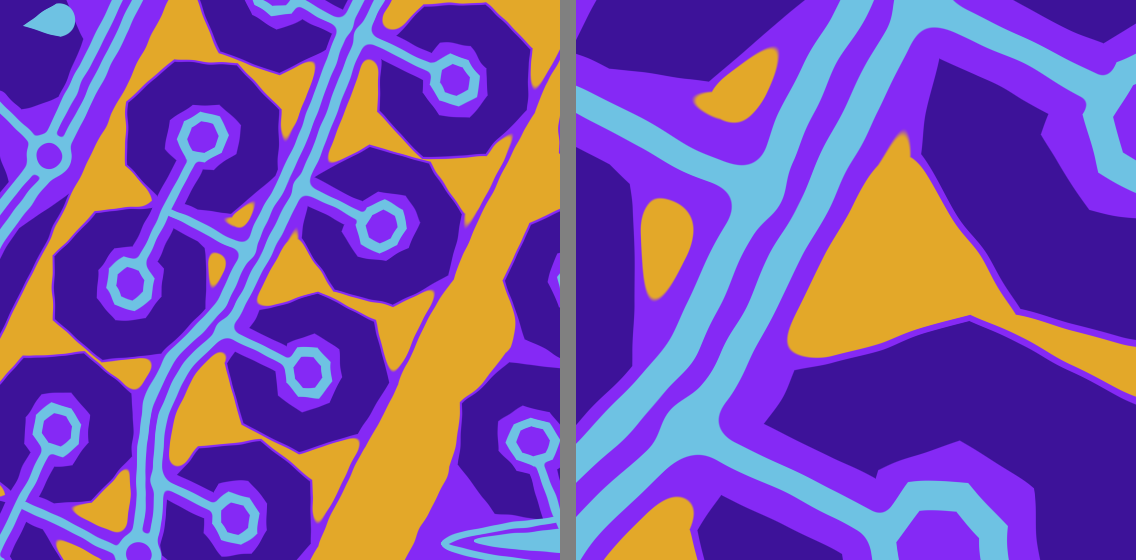
Left, the full canvas; right, a detail of the centre.
A WebGL 2 fragment shader for this pattern:

```glsl
#version 300 es
precision highp float;

uniform vec2 u_resolution;
out vec4 fragColor;

const vec3 INDIGO = vec3(0.24, 0.07, 0.60);
const vec3 VIOLET = vec3(0.52, 0.16, 0.96);
const vec3 GOLD   = vec3(0.89, 0.66, 0.16);
const vec3 CYAN   = vec3(0.43, 0.76, 0.89);

const vec2  AXIS = vec2(0.8944, 0.4472);  // across the columns, y down
const float ROW_STEP = 0.2917;
const float ROW_START = 0.057;
const float CELL_SIZE = 0.133;
const float HOLE_SIZE = 0.061;
const float RING_SIZE = 0.0345;
const float RING_HALF = 0.0085;
const float RIM = 0.004;
const float BRANCH_HALF = 0.0075;
const float CORRIDOR = 0.025;
const float STEM_HALF = 0.009;
const float STEM_OFFSET = 0.0163;
const float STEM_HALO = 0.037;
const float LEFT_BANK = 0.270;
const float MID_BANK = 0.936;
const float RIGHT_BANK = 1.094;
const float BLEND = 0.03;
const float WOBBLE = 0.004;

float hash(vec2 p) {
    return fract(sin(dot(p, vec2(127.1, 311.7))) * 43758.55);
}

float noise(vec2 p) {
    vec2 i = floor(p), f = fract(p);
    f = f * f * (3.0 - 2.0 * f);
    return mix(mix(hash(i), hash(i + vec2(1, 0)), f.x),
               mix(hash(i + vec2(0, 1)), hash(i + vec2(1, 1)), f.x), f.y);
}

float smin(float a, float b, float k) {
    float h = max(k - abs(a - b), 0.0) / k;
    return min(a, b) - 0.25 * h * h * k;
}

// Segment whose radius grows by taper from a to b
float segment(vec2 p, vec2 a, vec2 b, float taper) {
    vec2 d = b - a;
    float h = clamp(dot(p - a, d) / dot(d, d), 0.0, 1.0);
    return length(p - a - d * h) - taper * h;
}

float octagon(vec2 q, float size, float seed, float skew) {
    float a = atan(q.y, q.x) + 6.2832 * seed;
    float len = length(q) * (1.0 + skew * sin(2.0 * a + 9.0 * seed));
    return len * cos(mod(a, 0.7854) - 0.3927) - size;
}

float mainStem(float t) {
    return 0.612 - 0.0234 * (1.0 - smoothstep(-0.26, 0.04, t))
         - 0.039 * smoothstep(0.30, 0.456, t) + 0.091 * smoothstep(0.495, 0.781, t);
}

float leftStem(float t) {
    return 0.204 - 0.03 * smoothstep(0.2, 0.4, t);
}

float coverage(float d) {
    float aa = 0.7 / min(u_resolution.x, u_resolution.y);
    return 1.0 - smoothstep(-aa, aa, d);
}

void main() {
    vec2 p = gl_FragCoord.xy / u_resolution;
    p += WOBBLE * (vec2(noise(p * 35.0), noise(p * 35.0 + 50.0)) - 0.5);

    // Column frame: x across, y along the stems
    vec2 down = vec2(p.x, 1.0 - p.y);
    vec2 q = vec2(dot(down, AXIS), dot(down, vec2(-AXIS.y, AXIS.x)));

    float stem = min(abs(q.x - mainStem(q.y)), abs(q.x - leftStem(q.y)));
    float cells = 1.0, dark = 1.0, rings = 1.0, cores = 1.0, branches = 1.0;

    // Cells in four columns, with branches to the stem
    for (int col = 0; col < 4; col++) {
        for (int row = -1; row < 4; row++) {
            if (col == 3 && row > 1) continue;
            float t = ROW_START + ROW_STEP * float(row) - (col == 3 ? 0.069 : 0.0);
            float s = col == 0 ? 0.033 : col == 1 ? 0.434 : col == 2 ? 0.790 : 1.162 + 0.15 * t;
            vec2 center = vec2(s, t), local = q - center;
            float seed = hash(vec2(col, row) + 3.0);
            float cell = octagon(local, CELL_SIZE, seed, 0.025);
            cells = min(cells, cell);
            if (col == 0) { dark = min(dark, cell); continue; }

            float hole = octagon(local, HOLE_SIZE, seed + 0.37, 0.08);
            float ring = octagon(local, RING_SIZE, seed + 0.71, 0.06);
            dark = min(dark, max(cell, -hole));
            rings = min(rings, abs(ring) - RING_HALF);
            cores = min(cores, ring);

            vec2 elbow = center;
            if (col == 1 && row >= 0) elbow.y += ROW_STEP * (row % 2 == 0 ? 0.5 : -0.5);
            vec2 joint = vec2(mainStem(elbow.y) + (col == 1 ? -STEM_OFFSET : STEM_OFFSET), elbow.y);
            if (col == 3) joint = center + 0.16;
            branches = min(branches, segment(q, elbow, joint, 0.0));
            if (elbow.y != center.y) branches = min(branches, segment(q, center, elbow, 0.0));
        }
    }

    // Round nodes on the stems and a side shoot
    vec2 leftNode = vec2(leftStem(0.21), 0.21), lowNode = vec2(mainStem(0.775), 0.775);
    float node = min(length(q - leftNode), length(q - lowNode)) - 0.031;
    branches = min(branches, segment(q, leftNode, vec2(0.08, 0.17), 0.0));
    rings = min(rings, abs(node) - STEM_HALF);
    cores = min(cores, node);

    // Indigo wedge beside the left stem
    float wedge = max(q.x - 0.266, (0.717 - q.y - 1.74 * q.x) * 0.5);
    dark = min(dark, max(wedge, q.y - 0.56));
    dark = max(dark, max(CORRIDOR - branches, STEM_HALO - 0.004 - stem));

    // Violet ground: cell rims, stem halos and river banks
    float ground = smin(cells - RIM, stem - STEM_HALO, BLEND);
    ground = smin(ground, branches - CORRIDOR, BLEND);
    ground = smin(ground, abs(q.x - MID_BANK) - RIM, BLEND);
    ground = min(ground, q.x - LEFT_BANK);
    ground = smin(ground, RIGHT_BANK - q.x, BLEND);

    // Leaf at the lower right and drop at the upper left
    vec2 tip = p - vec2(0.788, 0.030);
    float leaf = tip.x < 0.0 ? length(tip) : abs(tip.y) - 0.105 * sqrt(tip.x);
    float blade = abs(tip.y - 0.004) - 0.053 * sqrt(max(tip.x - 0.058, 0.0));
    if (tip.x < 0.058) blade = 1.0;
    float drop = segment(p, vec2(0.042, 0.955), vec2(0.104, 0.964), 0.031);

    // Cyan lines, hollow inside the rings
    float lines = smin(abs(stem - STEM_OFFSET) - STEM_HALF, branches - BRANCH_HALF, 0.02);
    lines = max(smin(lines, rings, 0.008), -cores - RING_HALF);
    lines = min(lines, min(max(leaf, -leaf - 0.012), min(blade, drop)));

    vec3 color = mix(GOLD, VIOLET, coverage(min(ground, leaf - 0.012)));
    color = mix(color, INDIGO, coverage(dark));
    color = mix(color, CYAN, coverage(lines));
    fragColor = vec4(color, 1.0);
}
```
